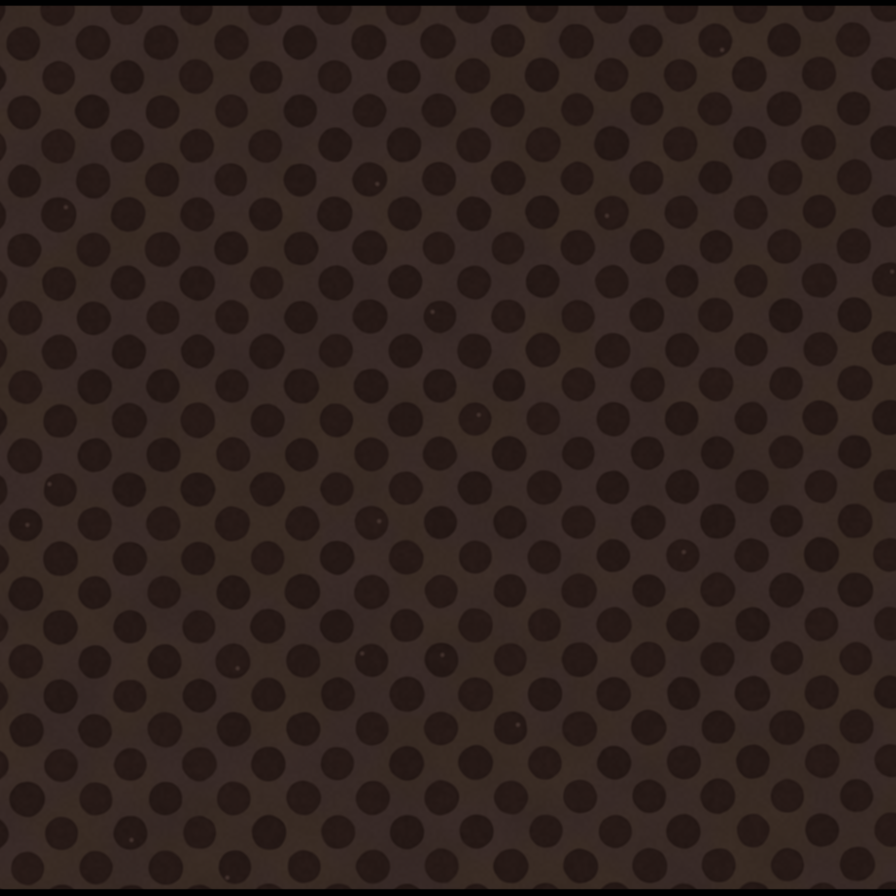
This pattern is drawn by a Shadertoy shader. Its source:

```glsl
const vec2 PERIOD = vec2(0.0772, 0.0767);   // size of a cell holding two dots
const vec2 ANCHOR = vec2(0.0260, 0.9515);   // centre of one dot
const float TILT = 0.0045;                  // rotation of the lattice, radians
const float RADIUS = 0.0190;
const float RADIUS_VARIATION = 0.0007;
const float JITTER = 0.0011;
const float WOBBLE = 0.0013;                // unevenness of the dot outline
const float SOFTNESS = 0.0019;
const float BOTTOM_BAR = 0.0076;
const float TOP_BAR = 0.0064;
const float SPECK_CHANCE = 0.03;
const float SPECK_RADIUS = 0.0032;
const float GRAIN = 0.010;

const vec3 GROUND_WARM = vec3(0.222, 0.168, 0.138);
const vec3 GROUND_COOL = vec3(0.218, 0.163, 0.152);
const vec3 DOT_COLOR = vec3(0.148, 0.098, 0.086);
const vec3 SPECK_COLOR = vec3(0.29, 0.22, 0.20);
const vec3 BAR_COLOR = vec3(0.005, 0.003, 0.002);

float hash(vec2 p) {
    vec3 q = fract(vec3(p.xyx) * 0.1031);
    q += dot(q, q.yzx + 33.33);
    return fract((q.x + q.y) * q.z);
}

vec2 hash2(vec2 p) {
    return vec2(hash(p), hash(p + 47.3));
}

float noise(vec2 p) {
    vec2 i = floor(p), f = fract(p);
    f = f * f * (3.0 - 2.0 * f);
    return mix(mix(hash(i), hash(i + vec2(1, 0)), f.x),
               mix(hash(i + vec2(0, 1)), hash(i + vec2(1, 1)), f.x), f.y);
}

vec2 rotate(vec2 p, float angle) {
    float c = cos(angle), s = sin(angle);
    return vec2(c * p.x + s * p.y, c * p.y - s * p.x);
}

// Matte ground with broad warm and cool patches
vec3 groundColor(vec2 p) {
    float patches = 0.6 * noise(p * 13.0 + 90.0) + 0.4 * noise(p * 37.0 + 50.0);
    vec3 color = mix(GROUND_WARM, GROUND_COOL, smoothstep(0.25, 0.75, patches));
    return color * (0.96 + 0.08 * noise(p * 22.0 + 130.0));
}

void mainImage(out vec4 fragColor, in vec2 fragCoord) {
    vec2 p = fragCoord / iResolution.y;
    float pixel = 1.0 / iResolution.y;
    float edge = max(SOFTNESS, pixel);
    vec3 color = groundColor(p);

    // Two interleaved grids form the staggered dots
    vec2 lattice = rotate(p - ANCHOR, TILT) / PERIOD;
    float outline = WOBBLE * (noise(p * 90.0 + 70.0) - 0.5);
    for (int k = 0; k < 2; k++) {
        vec2 cell = lattice - 0.5 * float(k);
        vec2 id = round(cell);
        vec2 seed = id + vec2(100.0 + 57.0 * float(k), 100.0);
        vec2 offset = (cell - id) * PERIOD - JITTER * (hash2(seed) - 0.5);
        float radius = RADIUS + RADIUS_VARIATION * (2.0 * hash(seed + 13.0) - 1.0);
        float d = length(offset) - radius + outline;

        // Recessed face, slightly darker toward its rim
        float rim = exp(-abs(d + 0.002) / 0.003);
        vec3 face = DOT_COLOR * (0.97 + 0.08 * hash(seed + 29.0) - 0.06 * rim);
        face *= 0.96 + 0.08 * noise(p * 150.0 + 20.0);
        color = mix(color, face, 1.0 - smoothstep(-edge, edge, d));

        // Occasional pale chip
        vec2 chip = offset - RADIUS * 1.3 * (hash2(seed + 61.0) - 0.5);
        float speck = 1.0 - smoothstep(0.0, SPECK_RADIUS + pixel, length(chip));
        speck *= step(hash(seed + 83.0), SPECK_CHANCE);
        color = mix(color, SPECK_COLOR, 0.8 * speck);
    }

    // Fine surface grain
    color += GRAIN * (noise(p * 260.0) - 0.5);

    // Dark bars along the bottom and top
    float inside = smoothstep(-pixel, pixel, p.y - BOTTOM_BAR)
                 * smoothstep(-pixel, pixel, 1.0 - TOP_BAR - p.y);
    fragColor = vec4(mix(BAR_COLOR, color, inside), 1.0);
}
```
